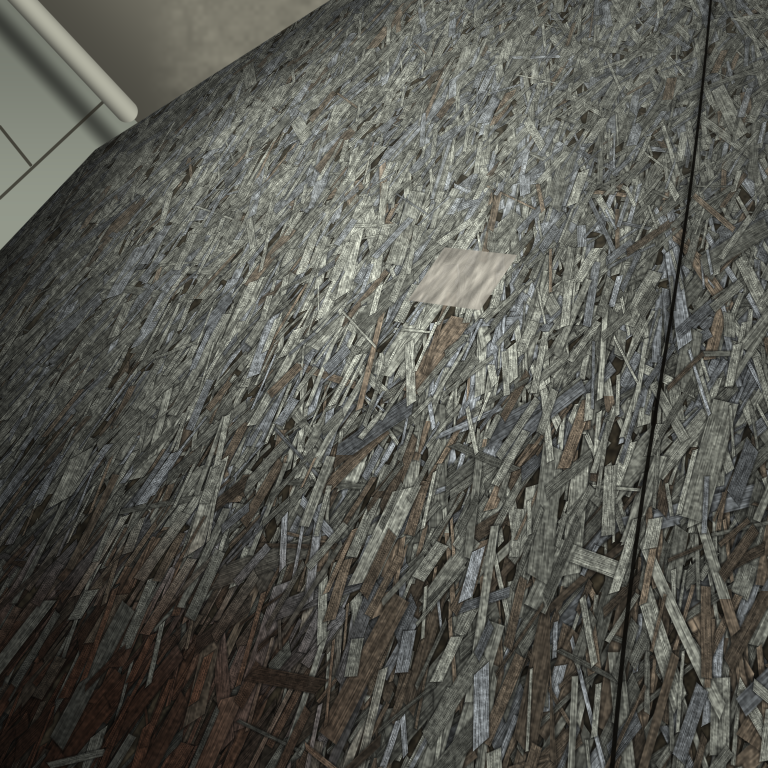
Give the GLSL for this texture, as a WebGL 2 fragment shader.

```glsl
#version 300 es
precision highp float;
// Strand board receding under a soft light, with a seam, a pale tag and a wall corner with a pipe.

uniform vec2 u_resolution;
out vec4 fragColor;

const int LAYERS = 15;
const float GRAIN_ANGLE = 1.13;
const vec2 BOARD_CENTRE = vec2(0.55, 0.40);
const vec3 BOARD_DEPTH = vec3(0.25, -0.80, 1.30); // x slope, y slope, offset
const vec2 GLOW_CENTRE = vec2(0.47, 0.70);
const vec2 GLOW_SIZE = vec2(0.40, 0.36);
const vec3 GAP = vec3(0.135, 0.120, 0.092);
const vec3 SAGE = vec3(0.90, 0.915, 0.845);
const vec3 SLATE = vec3(0.84, 0.875, 0.895);
const vec3 BROWN = vec3(0.72, 0.64, 0.54);
const vec3 RUST = vec3(0.70, 0.45, 0.33);
const vec3 TAG = vec3(0.69, 0.67, 0.62);
const vec3 BLOCK = vec3(0.56, 0.58, 0.53);
const vec3 PLASTER = vec3(0.47, 0.46, 0.41);
const vec3 PIPE = vec3(0.69, 0.69, 0.63);

vec4 hash4(vec2 p) {
  vec4 q = fract(p.xyxy * vec4(0.1031, 0.1030, 0.0973, 0.1099));
  q += dot(q, q.wzxy + 33.33);
  return fract((q.xxyz + q.yzzw) * q.zywx);
}

float hash(vec2 p) { return hash4(p).x; }

float noise(vec2 p) {
  vec2 i = floor(p), f = fract(p);
  f = f * f * (3.0 - 2.0 * f);
  return mix(mix(hash(i), hash(i + vec2(1, 0)), f.x),
             mix(hash(i + vec2(0, 1)), hash(i + vec2(1, 1)), f.x), f.y);
}

float fbm(vec2 p) {
  return 0.6 * noise(p) + 0.4 * noise(p * 2.3 + 7.0);
}

// Signed distance to the line a-b, positive on its left
float side(vec2 p, vec2 a, vec2 b) {
  vec2 d = normalize(b - a);
  return d.x * (p.y - a.y) - d.y * (p.x - a.x);
}

float segment(vec2 p, vec2 a, vec2 b) {
  vec2 d = b - a;
  return length(p - a - d * clamp(dot(p - a, d) / dot(d, d), 0.0, 1.0));
}

float stroke(float dist, float halfWidth, float px) {
  return 1.0 - smoothstep(halfWidth - px, halfWidth + px, dist);
}

// Streaky noise along the lean of the strands
float streaks(vec2 p, vec2 freq) {
  return fbm(vec2(dot(p, vec2(0.6, 0.8)), dot(p, vec2(0.8, -0.6))) * freq);
}

float boardLight(vec2 p) {
  vec2 d = (p - GLOW_CENTRE) / GLOW_SIZE;
  float right = smoothstep(0.25, 0.65, p.x) * (1.0 - 0.5 * p.y);
  float left = mix(0.72, 1.0, smoothstep(0.0, 0.3, p.x));
  return (0.385 + 0.42 * exp(-dot(d, d)) + 0.16 * right) * left;
}

// Layers of jittered, rotated chips, each casting a narrow shadow
vec3 strands(vec2 p, float px) {
  float depth = dot(BOARD_DEPTH, vec3(p, 1.0));
  vec2 q = (p - BOARD_CENTRE) / depth;
  float light = boardLight(p);
  float rusty = smoothstep(0.55, 0.15, p.x) * smoothstep(0.36, 0.08, p.y);
  float low = smoothstep(0.55, 0.12, p.y);
  float haze = smoothstep(0.25, 0.75, p.y - 0.25 * p.x);
  vec3 col = GAP * (0.6 + light) * (0.5 + fbm(q * 90.0));
  for (int k = 0; k < LAYERS; k++) {
    float layer = float(k);
    float freq = mix(8.0, 25.0, fract(layer * 0.618 + 0.2));
    vec2 g = q * freq + layer * vec2(17.3, 9.7) + 100.0;
    float aa = px / depth * freq;
    for (int n = 0; n < 9; n++) {
      vec2 id = floor(g) + vec2(n % 3 - 1, n / 3 - 1);
      vec4 r = hash4(id + layer * 31.0);
      vec4 s = hash4(id.yx + layer * 13.0 + 57.0);
      float spread = s.x > 0.97 - 0.13 * p.x ? 2.4 : mix(0.40, 0.85, p.x);
      float a = GRAIN_ANGLE + (r.z + s.y - 1.0) * spread;
      vec2 d = g - id - 0.5 - (r.xy - 0.5) * 0.8;
      vec2 uv = d * mat2(cos(a), sin(a), -sin(a), cos(a));
      vec2 size = vec2(mix(0.35, 1.0, r.w), mix(0.03, 0.16, s.z * s.z));
      vec2 e = abs(uv + vec2(uv.y * (s.y - 0.5) * 2.0, 0.0)) - size;
      float dist = max(e.x, e.y);
      if (dist > 0.05) continue;
      col *= 1.0 - mix(0.42, 0.28, haze) * smoothstep(0.05, 0.0, dist);
      float fibre = noise(uv * vec2(5.0, 75.0) + r.xy * 90.0);
      float fleck = noise(uv * 38.0 + r.zw * 70.0);
      vec3 tint = mix(SAGE, SLATE, step(0.72, s.w));
      tint = mix(tint, BROWN, step(r.x, 0.05 + 0.30 * low));
      tint = mix(tint, RUST, rusty * step(0.35, s.w));
      float tone = mix(mix(0.50, 1.12, s.y), 0.86, 0.35 * haze);
      tone *= 0.58 + 0.5 * fibre + 0.28 * fleck;
      float cover = smoothstep(aa, -aa, dist) * mix(0.95, 0.82, haze);
      col = mix(col, tint * tone * light * (1.0 - 0.3 * rusty), cover);
    }
  }
  // Dusty veil, strongest on the far part of the board
  float dust = streaks(p, vec2(14.0, 45.0));
  col = mix(col, SAGE * light * (0.45 + 0.65 * dust), mix(0.08, 0.26, haze));
  return col * (0.80 + 0.40 * noise(p * 230.0));
}

// Block wall on the left, plaster on the right, pipe along their corner
vec3 wall(vec2 p, float px) {
  float corner = side(p, vec2(0.03, 1.0), vec2(0.17, 0.85));
  vec3 block = BLOCK * (0.80 + 0.22 * smoothstep(1.0, 0.7, p.y));
  block *= 1.0 - 0.5 * smoothstep(0.022, 0.0, abs(corner + 0.042));
  float cable = segment(p, vec2(0.0, 0.742), vec2(0.135, 0.868));
  float joint = segment(p, vec2(0.0, 0.835), vec2(0.04, 0.785));
  block = mix(block, GAP, 0.7 * stroke(min(cable, joint), 0.002, px));
  vec3 plaster = PLASTER * (0.70 + 0.33 * smoothstep(0.0, 0.15, corner));
  plaster *= 0.9 + 0.2 * fbm(p * 65.0) * smoothstep(0.18, 0.25, p.x);
  vec3 col = mix(block, plaster, smoothstep(-px, px, corner));
  float pipe = segment(p, vec2(0.02, 1.01), vec2(0.165, 0.855));
  float bulge = clamp(corner / 0.016, -1.0, 1.0) - 0.2;
  return mix(col, PIPE * (1.0 - 0.45 * bulge * bulge), stroke(pipe, 0.0145, px));
}

void main() {
  vec2 p = gl_FragCoord.xy / u_resolution;
  float px = 0.8 / min(u_resolution.x, u_resolution.y);
  vec3 col = strands(p, px);

  // Seam between panels
  float seam = abs(p.x - 0.797 - 0.127 * p.y + 0.006 * sin(p.y * 6.0));
  col *= 1.0 - 0.3 * smoothstep(0.012, 0.0, seam);
  col = mix(col, GAP * 0.3, 0.9 * stroke(seam, mix(0.003, 0.0015, p.y), px));

  // Pale tag with worn streaks
  vec2 a = vec2(0.531, 0.609), b = vec2(0.625, 0.596);
  vec2 c = vec2(0.674, 0.668), d = vec2(0.579, 0.678);
  float tag = min(min(side(p, a, b), side(p, b, c)), min(side(p, c, d), side(p, d, a)));
  vec3 worn = TAG * (0.65 + 0.65 * streaks(p, vec2(35.0, 130.0)));
  col = mix(col, worn, 0.88 * smoothstep(-px, px, tag));

  // Wall beyond the top left edge of the board
  vec2 bend = vec2(0.124, 0.805);
  float beyond = max(side(p, vec2(0.0, 0.674), bend), side(p, bend, vec2(0.43, 1.0)));
  col *= 1.0 - 0.4 * smoothstep(-0.09, 0.0, beyond);
  col = mix(col, wall(p, px), smoothstep(-px, px, beyond));
  fragColor = vec4(col, 1.0);
}
```
